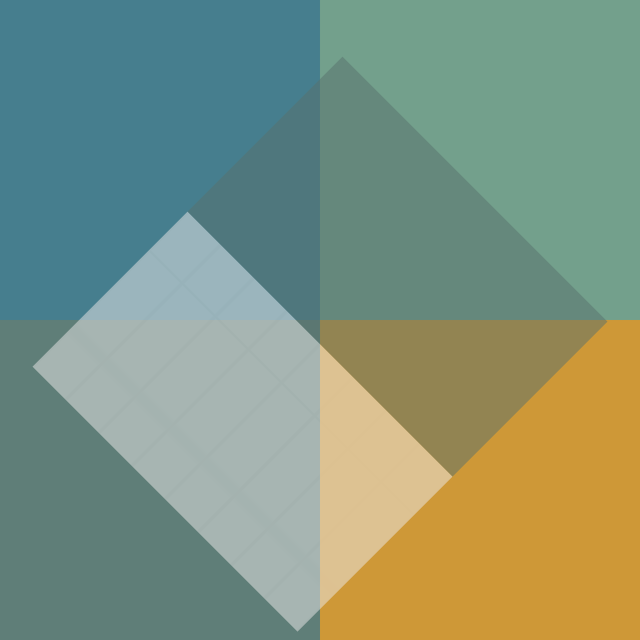
This background is drawn by a WebGL 1 fragment shader. Its source:

```glsl
precision highp float;
uniform vec2 u_resolution;

// Smooth step from 0 to 1 across an edge at distance zero
float cover(float distance, float softness) {
    return smoothstep(-softness, softness, distance);
}

// Coverage of the span between two limits
float span(float value, float low, float high, float softness) {
    return cover(value - low, softness) * cover(high - value, softness);
}

// Faint line repeated at every multiple of the spacing
float seam(float value, float spacing, float width) {
    float offset = abs(mod(value + 0.5 * spacing, spacing) - 0.5 * spacing);
    return 1.0 - smoothstep(0.3 * width, width, offset);
}

void main() {
    vec2 pixel = 1.0 / u_resolution;
    vec2 p = gl_FragCoord.xy * pixel;
    float soft = 0.6 * max(pixel.x, pixel.y);

    // Four quadrants
    float right = cover(p.x - 0.5, soft);
    float top = cover(p.y - 0.5, soft);
    vec3 upper = mix(vec3(0.275, 0.494, 0.555), vec3(0.451, 0.627, 0.549), right);
    vec3 lower = mix(vec3(0.372, 0.494, 0.470), vec3(0.808, 0.597, 0.214), right);
    vec3 color = mix(lower, upper, top);

    // Diagonal axes: x runs down-right, y runs up-right
    vec2 diagonal = vec2(p.x + 1.0 - p.y, p.x + p.y - 1.0);
    float diagonalSoft = 1.4 * soft;
    float along = span(diagonal.x, 0.6237, 1.4518, diagonalSoft);
    float darkPanel = along * span(diagonal.y, -0.0378, 0.4466, diagonalSoft);
    float lightPanel = along * span(diagonal.y, -0.5221, -0.0378, diagonalSoft);

    // Translucent dark and light halves of the tilted square
    color = mix(color, vec3(0.343, 0.443, 0.426), 0.51 * darkPanel);
    color = mix(color, vec3(0.925, 0.918, 0.918), 0.51 * lightPanel);

    // Barely visible lattice on the light half
    float crossSeams = seam(diagonal.x - 0.6237, 0.1035, 0.006);
    float thinSeam = 1.0 - smoothstep(0.001, 0.004, abs(diagonal.y + 0.158));
    float wideSeam = 1.0 - smoothstep(0.004, 0.022, abs(diagonal.y + 0.401));
    float lattice = max(0.8 * crossSeams, max(thinSeam, 0.7 * wideSeam));
    color -= 0.014 * lattice * lightPanel * mix(1.0, 0.3, right);

    gl_FragColor = vec4(color, 1.0);
}
```
